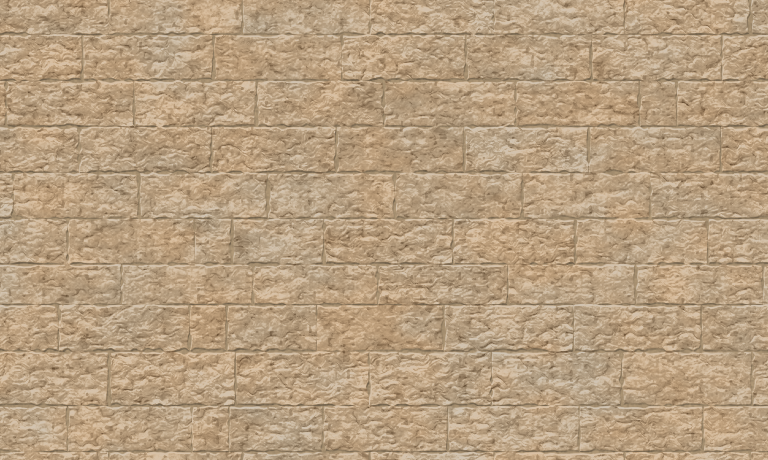
A WebGL 1 fragment shader for this texture:

```glsl
precision highp float;
// Weathered sandstone wall: ten staggered courses of about six rough blocks.
// A height field (blocks, joints, billowed rock) is lit from above, and its
// brightness is mapped through a tan ramp with faint grey and ochre stains.
uniform vec2 u_resolution;

const float COURSES = 10.0;
const float BLOCKS = 6.0;
const vec3 DARK_STONE = vec3(0.51, 0.42, 0.31);
const vec3 MID_STONE = vec3(0.73, 0.64, 0.515);
const vec3 PALE_STONE = vec3(0.83, 0.765, 0.67);
const vec3 MORTAR = vec3(0.66, 0.57, 0.445);

float hash(vec2 p) {
  return fract(sin(dot(p, vec2(127.1, 311.7))) * 43758.55);
}

float noise(vec2 p) {
  vec2 i = floor(p), f = fract(p);
  f = f * f * (3.0 - 2.0 * f);
  return mix(mix(hash(i), hash(i + vec2(1.0, 0.0)), f.x),
             mix(hash(i + vec2(0.0, 1.0)), hash(i + vec2(1.0, 1.0)), f.x), f.y);
}

// Layered noise: smooth clouds (billow = 0) or creased lumps (billow = 1).
float layers(vec2 p, float billow) {
  float sum = 0.0, amp = 0.5;
  for (int i = 0; i < 4; i++) {
    float n = noise(p);
    sum += amp * mix(n, abs(2.0 * n - 1.0), billow);
    p = mat2(1.9, 0.6, -0.6, 1.9) * p + 7.3;
    amp *= 0.54;
  }
  return sum;
}

// Course coordinate with slightly uneven course heights; y runs downwards.
float courseCoord(float y) {
  float s = y * COURSES;
  float bulge = (s - 7.1) / 0.75;
  return s + 0.255 + 0.19 * exp(-bulge * bulge) - 0.07 * smoothstep(7.8, 8.8, s);
}

// Stagger of a course, in block widths.
float stagger(float row) {
  float evenShift = 0.98 + 0.12 * cos((row - 3.7) * 0.7);
  float oddShift = 0.555 + 0.1 * cos((row - 1.5) * 0.55);
  return mix(evenShift, oddShift, mod(row, 2.0));
}

float jointAt(float column, float row) {
  return column + 0.06 * (hash(vec2(mod(column, BLOCKS), row + 3.0)) - 0.5);
}

// Returns the distance to the block edge (x) and the block's identity (yz).
vec3 blockLayout(vec2 q, float aspect) {
  float v = courseCoord(q.y);
  float row = mod(floor(v), COURSES);
  float u = q.x / aspect * BLOCKS - stagger(row);
  float col = floor(u);
  col += step(jointAt(col + 1.0, row), u) - step(u, jointAt(col, row));
  float left = jointAt(col, row), right = jointAt(col + 1.0, row);
  float id = mod(col, BLOCKS);

  // A few blocks are cut into a short piece and a long one.
  bool lowerCut = row > 4.5 && mod(row, 2.0) > 0.5 && abs(id - 1.0) < 0.1;
  bool upperCut = abs(row - 2.0) < 0.1 && abs(id - 4.0) < 0.1;
  if (lowerCut || upperCut) {
    float cut = left + 0.29;
    if (u < cut) right = cut;
    else { left = cut; id += 0.5; }
  }
  float dx = min(u - left, right - u) * aspect / BLOCKS;
  float dy = min(fract(v), 1.0 - fract(v)) / COURSES;
  return vec3(min(dx, dy), id, row);
}

// Craggy lumps, stretched along the bedding and different on each block.
float rock(vec2 q, vec2 id) {
  vec2 bend = vec2(noise(q * 70.0), noise(q * 62.0 + 40.0)) - 0.5;
  return layers((q + 0.012 * bend) * vec2(26.0, 42.0) + id * 17.0, 1.0);
}

// Returns the height (x), block coverage (y) and bare rock height (z).
vec3 wallHeight(vec2 q, vec3 block) {
  float ragged = (noise(q * 75.0) - 0.5) * 0.007 + (noise(q * 24.0) - 0.5) * 0.004;
  float cover = smoothstep(0.0, 0.0042, block.x + ragged);
  float lumps = rock(q, block.yz);
  float roughness = mix(0.6, 1.15, hash(block.yz + 8.0));
  return vec3(cover * (0.1 + roughness * lumps), cover, lumps);
}

vec3 stoneRamp(float t) {
  vec3 low = mix(DARK_STONE, MID_STONE, t / 0.7);
  return mix(low, PALE_STONE, clamp((t - 0.7) / 0.3, 0.0, 1.2));
}

void main() {
  float aspect = u_resolution.x / u_resolution.y;
  vec2 q = gl_FragCoord.xy / u_resolution.y;
  q.y = 1.0 - q.y;

  // Light from above, a little from the left.
  vec2 toLight = q + vec2(-0.0012, -0.0034);
  vec3 block = blockLayout(q, aspect);
  vec3 here = wallHeight(q, block);
  vec3 above = wallHeight(toLight, blockLayout(toLight, aspect));
  float slope = clamp(here.x - above.x, -0.45, 0.26);

  // Brightness: relief, grain, block tone, soft patches, creases and pits.
  float patches = layers(q * vec2(9.0, 14.0) + block.yz * 5.0, 0.0) - 0.49;
  float grain = noise(q * 290.0) + noise(q * 170.0 + 9.0) - 1.0;
  float tone = 0.66 + 1.2 * slope + 0.42 * (here.z - 0.31) + 0.24 * patches;
  tone += 0.2 * grain + 0.08 * (hash(block.yz + 2.0) - 0.5);
  tone -= 0.25 * smoothstep(0.19, 0.07, here.z);
  tone -= 0.35 * smoothstep(0.77, 0.92, noise(q * vec2(95.0, 140.0)));
  vec3 stone = stoneRamp(clamp(tone, -0.35, 1.1));

  // Stains run from cool grey to warm ochre.
  float warmth = 0.55 + 1.5 * (layers(q * vec2(11.0, 17.0) + 31.0, 0.0) - 0.49)
               + 0.3 * (hash(block.yz + 5.0) - 0.5);
  stone *= mix(vec3(0.98, 1.0, 1.04), vec3(1.03, 0.985, 0.95), clamp(warmth, 0.0, 1.0));

  vec3 mortar = MORTAR * (0.98 + 0.1 * grain + 0.6 * min(slope, 0.0));
  gl_FragColor = vec4(mix(mortar, stone, here.y), 1.0);
}
```
